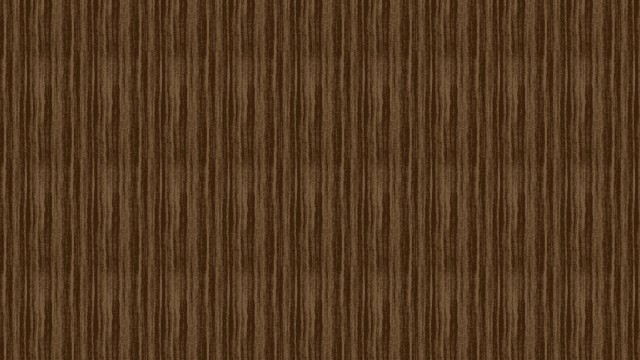
A Shadertoy shader for this texture:

```glsl
// Dark wood veneer: one seamless plank tile repeated across and down the canvas.
// Each tile sums narrow bands, long periodic noise fibres, soft patches and
// fine speckle into one tone, which blends a dark and a light brown.

const vec2 REPEATS = vec2(9.47, 3.35);
const vec2 TILE_SHIFT = vec2(0.235, 0.0);
const vec3 DARK_BROWN = vec3(0.225, 0.125, 0.038);
const vec3 LIGHT_BROWN = vec3(0.455, 0.345, 0.235);
const float BASE_TONE = 0.41;

// Each band: centre, half width, tone change
const int BAND_COUNT = 14;
const vec3 BANDS[BAND_COUNT] = vec3[](
    vec3(0.00, 0.046, 0.40), vec3(0.09, 0.025, -0.30),
    vec3(0.14, 0.010, 0.34), vec3(0.18, 0.022, -0.30),
    vec3(0.23, 0.014, 0.30), vec3(0.30, 0.028, 0.26),
    vec3(0.35, 0.012, -0.24), vec3(0.40, 0.022, 0.24),
    vec3(0.51, 0.016, -0.24), vec3(0.56, 0.028, 0.26),
    vec3(0.64, 0.024, 0.26), vec3(0.77, 0.030, -0.30),
    vec3(0.83, 0.012, 0.38), vec3(0.89, 0.032, -0.30));

float hash(vec2 p) {
    vec3 q = fract(vec3(p.xyx) * 0.1031);
    q += dot(q, q.yzx + 33.33);
    return fract((q.x + q.y) * q.z);
}

// Value noise centred on zero that wraps after the given number of cells
float tileNoise(vec2 uv, vec2 cells, float seed) {
    vec2 p = uv * cells;
    vec2 i = floor(p);
    vec2 f = fract(p);
    f = f * f * (3.0 - 2.0 * f);
    vec2 a = mod(i, cells) + seed;
    vec2 b = mod(i + 1.0, cells) + seed;
    float low = mix(hash(a), hash(vec2(b.x, a.y)), f.x);
    float high = mix(hash(vec2(a.x, b.y)), hash(b), f.x);
    return mix(low, high, f.y) - 0.5;
}

// Noise pushed towards its two extremes, for crisp stripes
float fibre(vec2 uv, vec2 cells, float seed) {
    return smoothstep(-0.28, 0.28, tileNoise(uv, cells, seed)) - 0.5;
}

// Shortest signed offset inside a repeating unit
vec2 wrapOffset(vec2 offset) {
    return fract(offset + 0.5) - 0.5;
}

float bandTone(float u, float softness) {
    float tone = 0.0;
    for (int i = 0; i < BAND_COUNT; i++) {
        vec3 band = BANDS[i];
        float d = abs(wrapOffset(vec2(u - band.x, 0.0)).x);
        tone += band.z * (1.0 - smoothstep(band.y - softness, band.y + softness, d));
    }
    return tone;
}

float softPatch(vec2 uv, vec2 centre, vec2 size) {
    vec2 q = wrapOffset(uv - centre) / size;
    return exp(-dot(q, q));
}

float woodTone(vec2 uv) {
    // Slight sideways drift keeps the grain from running dead straight
    float drift = 0.018 * tileNoise(uv, vec2(7.0, 5.0), 11.0)
                + 0.012 * tileNoise(uv, vec2(24.0, 18.0), 23.0);
    vec2 grainUv = uv + vec2(drift, 0.0);

    float tone = BASE_TONE + bandTone(grainUv.x, 0.008);

    // Unbroken fibres, long fibres and short streaks
    tone += 0.30 * fibre(grainUv, vec2(36.0, 1.0), 37.0);
    tone += 0.38 * fibre(grainUv, vec2(42.0, 3.0), 51.0);
    tone += 0.26 * tileNoise(grainUv, vec2(50.0, 12.0), 67.0);

    // Pale and shaded figure in the middle of the plank
    tone += 0.20 * softPatch(uv, vec2(0.35, 0.74), vec2(0.08, 0.20));
    tone -= 0.24 * softPatch(uv, vec2(0.50, 0.46), vec2(0.20, 0.10));

    // Fine pores
    tone += 0.45 * tileNoise(uv, vec2(54.0, 86.0), 83.0);
    return clamp(tone, 0.0, 1.0);
}

void mainImage(out vec4 fragColor, in vec2 fragCoord) {
    vec2 canvas = fragCoord / iResolution.xy;
    canvas.y = 1.0 - canvas.y;
    vec2 tileUv = fract(canvas * REPEATS - TILE_SHIFT);
    fragColor = vec4(mix(DARK_BROWN, LIGHT_BROWN, woodTone(tileUv)), 1.0);
}
```
